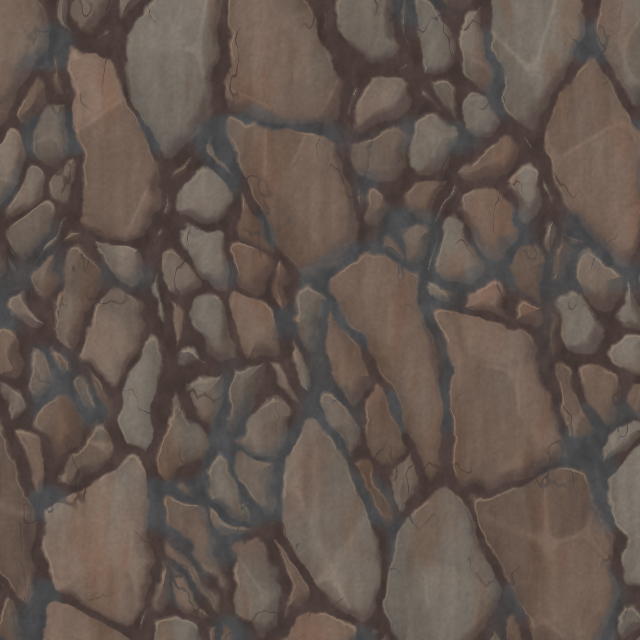
Give the GLSL for this texture, as a Shadertoy shader.

```glsl
const vec3 BROWN = vec3(0.455, 0.380, 0.335);
const vec3 GREY = vec3(0.455, 0.425, 0.390);
const vec3 RUST = vec3(0.440, 0.335, 0.275);
const vec3 EARTH = vec3(0.285, 0.235, 0.220);
const vec3 SLATE = vec3(0.285, 0.285, 0.290);
const vec3 RIM = vec3(0.600, 0.520, 0.450);
const vec2 LIGHT = vec2(-0.37, 0.93);

struct Cell {
    vec2 id;
    vec2 outward;  // direction towards the closest border
    float edge;    // rounded border distance in canvas units
};

vec2 hash2(vec2 p) {
    vec3 q = fract(p.xyx * vec3(0.1031, 0.1030, 0.0973));
    q += dot(q, q.yzx + 33.33);
    return fract((q.xx + q.yz) * q.zy);
}

float noise(vec2 p) {
    vec2 i = floor(p), f = fract(p);
    f = f * f * (3.0 - 2.0 * f);
    vec2 e = vec2(0.0, 1.0);
    return mix(mix(hash2(i).x, hash2(i + e.yx).x, f.x),
               mix(hash2(i + e.xy).x, hash2(i + e.yy).x, f.x), f.y);
}

float fbm(vec2 p) {
    float sum = 0.0, amplitude = 0.53;
    for (int i = 0; i < 4; i++) {
        sum += amplitude * noise(p);
        p = mat2(1.6, 1.2, -1.2, 1.6) * p + 17.3;
        amplitude *= 0.5;
    }
    return sum;
}

vec2 site(vec2 id, float seed) {
    return id + 0.5 + 0.9 * (hash2(id + seed) - 0.5);
}

// Voronoi cells stretched by scale, with softened corners
Cell cells(vec2 p, vec2 scale, float seed) {
    vec2 q = p * scale, base = floor(q), own = vec2(0.0);
    Cell c = Cell(base, vec2(0.0), 0.0);
    float best = 1e3;
    for (int y = -1; y <= 1; y++)
    for (int x = -1; x <= 1; x++) {
        vec2 id = base + vec2(x, y), r = site(id, seed) - q;
        if (dot(r, r) < best) { best = dot(r, r); own = r; c.id = id; }
    }
    float sum = 1e-12, sharpness = 140.0;
    for (int y = -2; y <= 2; y++)
    for (int x = -2; x <= 2; x++) {
        if (x == 0 && y == 0) continue;
        vec2 other = site(c.id + vec2(x, y), seed) - q, d = other - own;
        float dist = dot(0.5 * (own + other), d) / length(d * scale);
        float weight = exp(-dist * sharpness);
        sum += weight;
        c.outward += weight * normalize(d * scale);
    }
    c.outward /= sum;
    c.edge = -log(sum) / sharpness;
    return c;
}

// Large slabs, some of them broken into smaller stones
Cell wall(vec2 p) {
    Cell slab = cells(p, vec2(6.6, 3.7), 11.0);
    vec2 kind = hash2(slab.id + 51.0);
    if (kind.x > 0.52) return slab;
    Cell chip = cells(p, vec2(14.0, mix(6.0, 13.0, kind.y)), 83.0);
    chip.id += slab.id * 37.0 + 200.0;
    chip.edge += 0.002;
    if (slab.edge < chip.edge) {
        chip.edge = slab.edge;
        chip.outward = slab.outward;
    }
    return chip;
}

// Brush relief lit from above
float emboss(vec2 p, vec2 scale, float reach) {
    return fbm(p * scale) - fbm((p + LIGHT * reach) * scale);
}

vec3 stoneColor(vec2 p, Cell stone) {
    vec2 tone = hash2(stone.id + 7.0);
    float patches = fbm(p * vec2(9.0, 6.0) + tone * 9.0);
    vec3 color = mix(BROWN, GREY, smoothstep(0.32, 0.66, 0.4 * tone.x + 0.6 * patches));
    color = mix(color, RUST, 0.5 * smoothstep(0.54, 0.75, fbm(p * vec2(24.0, 7.0) + 40.0)));

    // Flat chiselled planes with pale ridges
    Cell facet = cells(p + tone * 5.0, vec2(9.0, 6.0), 29.0);
    float plane = (hash2(facet.id + 3.0).x - 0.5) * smoothstep(-0.002, 0.012, facet.edge);
    float ridge = smoothstep(0.005, 0.0, facet.edge) * smoothstep(0.45, 0.7, noise(p * 13.0));
    float streaks = fbm(p * vec2(75.0, 12.0)) - 0.5;
    float shade = 1.0 + 0.17 * plane + 0.16 * streaks + 0.13 * (tone.y - 0.5) + 0.09 * ridge;
    shade += 0.22 * emboss(p, vec2(48.0, 32.0), 0.004);
    return color * shade;
}

void mainImage(out vec4 fragColor, in vec2 fragCoord) {
    vec2 p = fragCoord / iResolution.xy;
    vec2 bend = vec2(fbm(p * 4.0), fbm(p * 4.0 + 31.0)) - 0.5;
    vec2 rough = vec2(noise(p * 38.0), noise(p * 38.0 + 71.0)) - 0.5;
    vec2 warped = p + 0.11 * bend + 0.009 * rough + vec2(0.10 * p.y, 0.0);
    Cell stone = wall(warped);
    float edge = stone.edge + 0.011 * (fbm(p * 55.0) - 0.5);
    float lit = dot(stone.outward, LIGHT);
    vec3 color = stoneColor(p, stone);

    // Rounded sides and cast shade
    float side = exp(-max(edge, 0.0) / 0.016);
    color *= 1.0 - 0.20 * side + 0.17 * lit * side;
    float shadowWidth = 0.010 + 0.026 * noise(p * 11.0 + 5.0) * smoothstep(0.2, -0.7, lit);
    vec3 gapColor = mix(EARTH, SLATE, smoothstep(0.46, 0.70, noise(p * 14.0 + 90.0)));
    gapColor *= 1.0 + 0.35 * (fbm(p * vec2(60.0, 35.0)) - 0.5);
    color = mix(color, gapColor * 1.12, 0.65 * smoothstep(shadowWidth, shadowWidth * 0.45, edge));

    // Hairline cracks near the borders
    float crack = smoothstep(0.016, 0.003, abs(fbm(p * vec2(15.0, 9.0) + 60.0) - 0.5));
    crack *= smoothstep(0.045, 0.008, edge) * smoothstep(0.42, 0.6, noise(p * 18.0));
    color = mix(color, gapColor, 0.7 * crack);

    // Dark joints and broken bright rims
    float gapWidth = 0.0035 + 0.006 * noise(p * 16.0 + 13.0);
    float rim = smoothstep(0.0025, 0.0, abs(edge - gapWidth - 0.004));
    rim *= smoothstep(0.35, 0.7, noise(p * 29.0 + 4.0)) * smoothstep(-0.7, 0.6, lit);
    color = mix(color, RIM, 0.55 * rim);
    color = mix(gapColor, color, smoothstep(gapWidth - 0.0025, gapWidth + 0.0025, edge));
    color *= 1.0 + 0.06 * (noise(p * 230.0) - 0.5);
    fragColor = vec4(color, 1.0);
}
```
